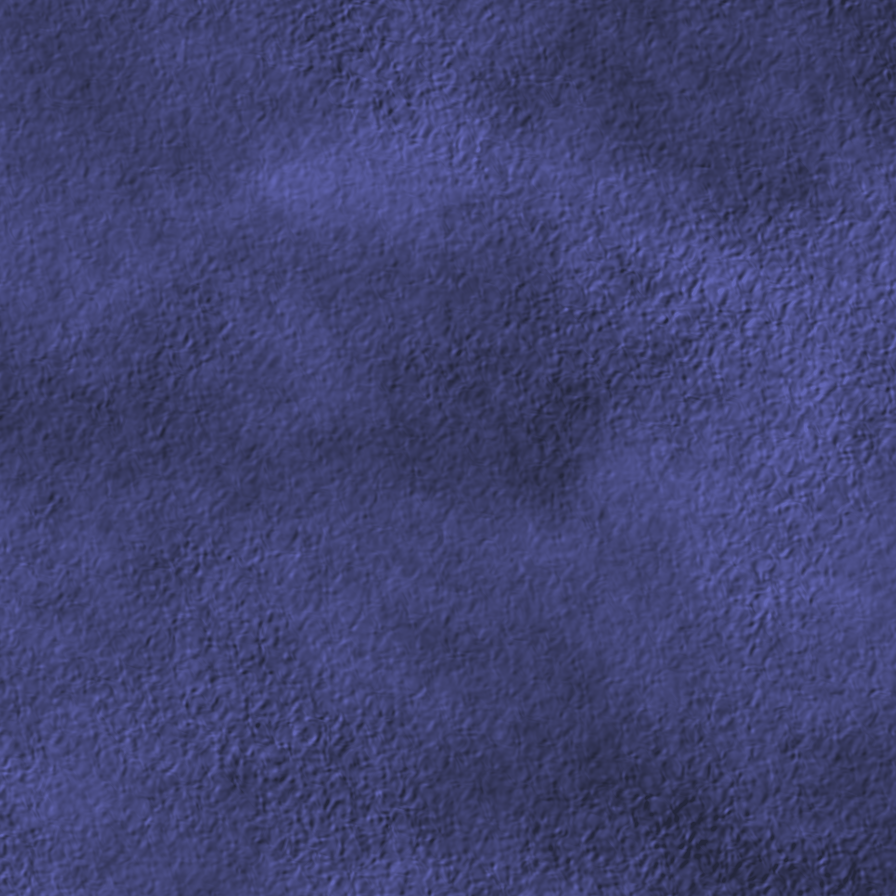
This texture is drawn by a WebGL 2 fragment shader. Its source:

```glsl
#version 300 es
precision highp float;
// Indigo suede: slanted cloudy shading under a fine, embossed speckled grain.

uniform vec2 u_resolution;
out vec4 fragColor;

float hash(vec2 cell) {
    uvec2 q = uvec2(ivec2(cell)) * uvec2(1597334673u, 3812015801u);
    uint n = (q.x ^ q.y) * 1597334673u;
    n = (n ^ (n >> 15)) * 2246822519u;
    return float((n ^ (n >> 13)) >> 8) / 16777216.0;
}

float noise(vec2 p) {
    vec2 i = floor(p), f = fract(p);
    f = f * f * (3.0 - 2.0 * f);
    return mix(mix(hash(i), hash(i + vec2(1, 0)), f.x),
               mix(hash(i + vec2(0, 1)), hash(i + vec2(1, 1)), f.x), f.y);
}

float fbm(vec2 p) {
    float sum = 0.0, amplitude = 0.5;
    for (int i = 0; i < 5; i++) {
        sum += amplitude * noise(p);
        p = mat2(1.6, 1.2, -1.2, 1.6) * p + 17.3;
        amplitude *= 0.5;
    }
    return sum;
}

// Height of the surface: rounded bumps with a few short creases
float bumps(vec2 p) {
    vec2 warp = vec2(noise(p * 70.0), noise(p * 70.0 + 31.7)) - 0.5;
    vec2 q = mat2(0.88, 0.47, -0.47, 0.88) * p * 110.0 + warp * 1.2;
    vec2 r = mat2(0.6, -0.8, 0.8, 0.6) * p * 165.0 + warp;
    float crease = abs(noise(q) - 0.5);
    return 0.5 * crease + 0.9 * noise(r + 9.1) + 0.35 * noise(q * 2.1 + 40.0);
}

void main() {
    vec2 uv = gl_FragCoord.xy / u_resolution.y;

    // Broad clouds, stretched along a gentle fall to the right
    vec2 slant = mat2(0.9, 0.43, -0.43, 0.9) * uv;
    vec2 drift = vec2(fbm(uv * 3.5 + 4.0), fbm(uv * 3.5 + 23.0)) - 0.5;
    float cloud = fbm(slant * vec2(3.2, 5.4) + drift * 1.6 + 6.0) - 0.5;

    // Relief lit from the upper left, worn smoother in places
    vec2 light = vec2(-0.0015, 0.0010);
    float relief = bumps(uv - light) - bumps(uv + light);
    float wear = smoothstep(0.3, 0.7, fbm(uv * 4.5 + 51.0));
    float grain = relief * mix(0.5, 1.15, wear);

    // Pale and dark flecks, and soft mottling under them
    vec2 turned = mat2(0.8, 0.6, -0.6, 0.8) * uv;
    float fleck = noise(turned * 125.0) + 0.6 * noise(turned * 210.0 + 13.0) - 0.8;
    float mottle = fbm(uv * 34.0 + 70.0) - 0.5;

    float tone = 0.47 + 1.6 * cloud + 0.45 * mottle + 1.15 * grain
               + 0.32 * fleck * mix(0.7, 1.2, wear);
    tone = clamp(tone, -0.35, 1.5);
    vec3 colour = mix(vec3(0.188, 0.198, 0.328), vec3(0.32, 0.332, 0.582), tone);
    fragColor = vec4(colour, 1.0);
}
```
